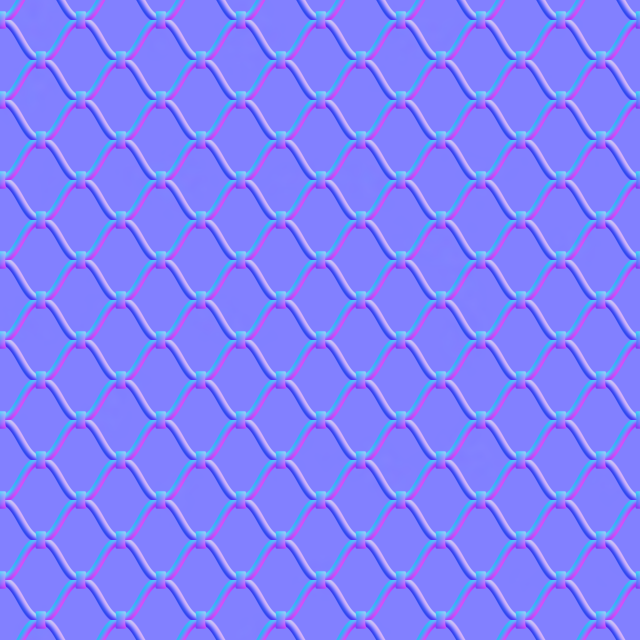
A Shadertoy shader for this texture map:

```glsl
// Tangent-space normal map of a knotted wire mesh: staggered knots joined by S-curved strands.

const float PI = 3.14159265;
const float REPEATS = 8.0;                   // cells across and down
const vec2 KNOT_ORIGIN = vec2(0.01, 0.75);   // first knot inside a cell
const float WIRE_RADIUS = 0.056;
const float WIRE_BEND = 0.68;                // 0 is a straight diagonal
const vec2 KNOT_HALF = vec2(0.054, 0.108);

vec2 hashGradient(vec2 cell, float period) {
    cell = mod(cell, period);
    float h = fract(sin(dot(cell, vec2(127.1, 311.7))) * 4375.85);
    return vec2(cos(2.0 * PI * h), sin(2.0 * PI * h));
}

// Gradient noise that wraps after "period" lattice cells
float gradientNoise(vec2 p, float period) {
    vec2 i = floor(p), f = p - i;
    vec2 u = f * f * f * (f * (f * 6.0 - 15.0) + 10.0);
    vec2 e = vec2(1.0, 0.0);
    float a = dot(hashGradient(i, period), f);
    float b = dot(hashGradient(i + e.xy, period), f - e.xy);
    float c = dot(hashGradient(i + e.yx, period), f - e.yx);
    float d = dot(hashGradient(i + e.xx, period), f - e.xx);
    return mix(mix(a, b, u.x), mix(c, d, u.x), u.y);
}

// Offset to the nearest point of the unit lattice
vec2 wrapCentered(vec2 p) {
    return fract(p + 0.5) - 0.5;
}

// Signed distance to a strand in x, unit direction across it in yz.
// lean = 1 falls to the right, lean = -1 rises to the right.
vec3 strand(vec2 p, float lean, float bend) {
    float phase = 4.0 * PI * p.x;
    float curve = p.x - bend * sin(phase) / (4.0 * PI);
    float slope = 1.0 - bend * cos(phase);
    float f = fract(p.y + lean * curve + 0.5) - 0.5;
    vec2 across = normalize(vec2(lean * slope, 1.0));
    return vec3(f * across.y, across);
}

// Sideways tilt of a round wire, fading out at its rim
vec2 wireTilt(vec3 wire, float radius, float soft) {
    float s = wire.x / radius;
    float rim = 1.0 - smoothstep(1.0 - soft, 1.0 + 0.4 * soft, abs(s));
    return wire.yz * sin(1.9 * clamp(s, -1.0, 1.0)) * 0.8 * rim;
}

// Tilt of a spool-shaped knot in xy, coverage in z
vec3 knot(vec2 q, vec2 halfSize, float soft) {
    float v = q.y / halfSize.y;
    float width = halfSize.x * (1.0 + 0.3 * min(v * v, 1.0));
    vec2 d = abs(q) - vec2(width, halfSize.y) + 0.025;
    float dist = length(max(d, 0.0)) + min(max(d.x, d.y), 0.0) - 0.025;
    float cover = 1.0 - smoothstep(-soft, soft, dist);
    v = clamp(v, -1.0, 1.0);
    float u = clamp(q.x / width, -1.0, 1.0);
    vec2 tilt = vec2(0.45 * u - 0.25 * v, 0.68 * v * (0.5 + 0.5 * abs(v)) + 0.06);
    return vec3(tilt, cover);
}

void mainImage(out vec4 fragColor, in vec2 fragCoord) {
    vec2 uv = fragCoord / iResolution.xy;
    vec2 p = uv * REPEATS - KNOT_ORIGIN;
    float pixel = REPEATS / min(iResolution.x, iResolution.y);

    // Faint dents in the flat ground
    float patches = smoothstep(0.15, 0.5, gradientNoise(uv * 9.0, 9.0));
    vec2 tilt = patches * 0.04 * vec2(gradientNoise(uv * 48.0, 48.0),
                                      gradientNoise(uv * 48.0 + 17.0, 48.0));

    // Crossing strands, the nearer centre line on top
    vec3 falling = strand(p, 1.0, WIRE_BEND);
    vec3 rising = strand(p, -1.0, WIRE_BEND);
    float soft = max(0.26, pixel / WIRE_RADIUS);
    float pick = smoothstep(-0.012, 0.012, abs(falling.x) - abs(rising.x));
    tilt += mix(wireTilt(falling, WIRE_RADIUS, soft),
                wireTilt(rising, WIRE_RADIUS, soft), pick);

    // Knots on both staggered lattices
    vec2 even = wrapCentered(p);
    vec2 odd = wrapCentered(p - 0.5);
    vec2 nearest = dot(even, even) < dot(odd, odd) ? even : odd;
    vec3 tie = knot(nearest, KNOT_HALF, max(0.009, 0.7 * pixel));
    tilt = mix(tilt, tie.xy, tie.z);

    // Encode: right is red, up is green, outward is blue
    float blue = 1.0 - 0.06 * dot(tilt, tilt) + 0.03 * min(tilt.x + tilt.y, 0.0);
    fragColor = vec4(vec2(0.508, 0.502) + 0.5 * tilt, blue, 1.0);
}
```
